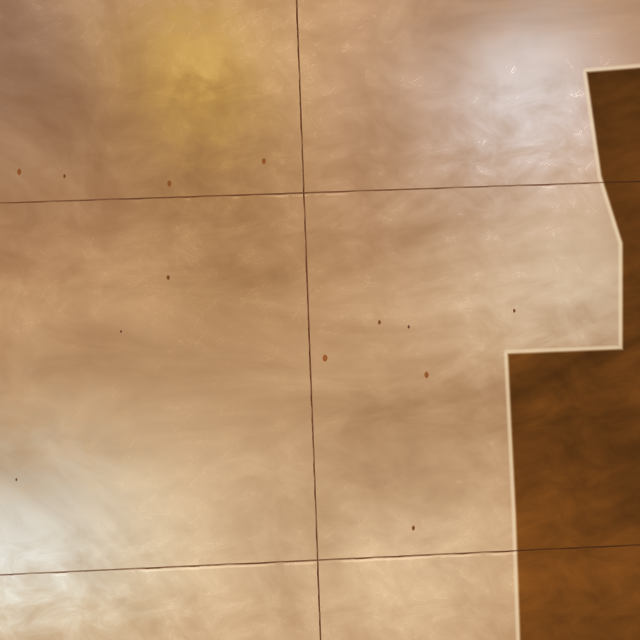
A Shadertoy shader for this texture:

```glsl
// Worn tan floor tiles with thin joints, soft light pools and a hard-edged brown shadow.
#define TILE_WIDTH 0.58
#define JOINT_WIDTH 0.0012
#define JOINT_COLOR vec3(0.36, 0.21, 0.13)
#define CLAY_COLOR vec3(0.73, 0.555, 0.39)
#define SHADOW_COLOR vec3(0.425, 0.25, 0.095)
#define RIM_COLOR vec3(0.93, 0.84, 0.70)
#define MOTTLE 0.20
#define GRAIN 0.045
#define SPECK_CELLS 13.0
#define SPECK_CHANCE 0.10

vec2 hash2(vec2 p) {
    vec3 q = fract(p.xyx * vec3(0.1031, 0.1030, 0.0973));
    q += dot(q, q.yzx + 33.33);
    return fract((q.xx + q.yz) * q.zy);
}

// Layered, rotated and warped sines, about -1 to 1
float layeredSines(vec2 p) {
    float sum = 0.0, amplitude = 0.5;
    for (int i = 0; i < 7; i++) {
        p = mat2(0.8, 0.6, -0.6, 0.8) * p * 1.75 + 0.7 * sin(p.yx * 1.3) + 2.7;
        sum += amplitude * sin(p.x) * sin(p.y);
        amplitude *= 0.64;
    }
    return sum;
}

// Cellular noise: nearest and second nearest distance
vec2 cellular(vec2 p) {
    vec2 cell = floor(p), nearest = vec2(9.0);
    for (int y = -1; y <= 1; y++)
        for (int x = -1; x <= 1; x++) {
            vec2 c = cell + vec2(x, y);
            float d = length(c + hash2(c) - p);
            nearest = d < nearest.x ? vec2(d, nearest.x) : vec2(nearest.x, min(nearest.y, d));
        }
    return nearest;
}

float glow(vec2 p, vec2 center, vec2 radius) {
    vec2 d = (p - center) / radius;
    return exp(-dot(d, d));
}

// Signed distance to the stepped shadow, negative inside
float shadowDistance(vec2 p) {
    vec2 corner[9] = vec2[9](vec2(1.2, 0.91), vec2(0.917, 0.887), vec2(0.940, 0.725),
        vec2(0.973, 0.620), vec2(0.973, 0.454), vec2(0.794, 0.447),
        vec2(0.806, 0.20), vec2(0.820, -0.2), vec2(1.2, -0.2));
    float nearest = 9.0, side = 1.0;
    for (int i = 0; i < 9; i++) {
        vec2 a = corner[i], b = corner[(i + 1) % 9];
        vec2 edge = b - a, w = p - a;
        nearest = min(nearest, length(w - edge * clamp(dot(w, edge) / dot(edge, edge), 0.0, 1.0)));
        if ((a.y > p.y) != (b.y > p.y) && w.x < edge.x * w.y / edge.y) side = -side;
    }
    return side * nearest;
}

// Base clay with dim zones and pools of reflected light
vec3 litClay(vec2 p) {
    vec3 c = CLAY_COLOR;
    c = mix(c, vec3(0.61, 0.44, 0.28), 0.75 * glow(p, vec2(0.36, 0.57), vec2(0.20, 0.22)));
    c = mix(c, vec3(0.58, 0.44, 0.35), 0.85 * glow(p, vec2(0.0, 0.95), vec2(0.24, 0.24)));
    c = mix(c, vec3(0.73, 0.56, 0.28), 0.85 * glow(p, vec2(0.31, 0.88), vec2(0.13, 0.14)));
    c = mix(c, vec3(0.86, 0.70, 0.40), 0.50 * glow(p, vec2(0.32, 0.91), vec2(0.05, 0.04)));
    c = mix(c, vec3(0.83, 0.73, 0.69), 0.90 * glow(p, vec2(0.82, 0.84), vec2(0.22, 0.21)));
    c = mix(c, vec3(0.91, 0.89, 0.89), 0.70 * glow(p, vec2(0.81, 0.87), vec2(0.11, 0.13)));
    c = mix(c, vec3(0.84, 0.75, 0.64), 0.85 * glow(p, vec2(0.92, 0.54), vec2(0.23, 0.17)));
    c = mix(c, vec3(0.80, 0.67, 0.52), 0.80 * glow(p, vec2(0.68, 0.14), vec2(0.25, 0.30)));
    c = mix(c, vec3(0.83, 0.74, 0.60), 0.90 * glow(p, vec2(0.08, 0.14), vec2(0.36, 0.26)));
    return mix(c, vec3(0.92, 0.92, 0.89), 0.90 * glow(p, vec2(0.0, 0.16), vec2(0.18, 0.13)));
}

void mainImage(out vec4 fragColor, in vec2 fragCoord) {
    vec2 uv = fragCoord / iResolution.xy;
    float pixel = 1.0 / min(iResolution.x, iResolution.y);
    float clouds = layeredSines(uv * vec2(3.0, 4.6));
    float grain = layeredSines(uv * vec2(32.0, 48.0) + 5.0);
    vec3 color = litClay(uv + 0.035 * vec2(clouds, grain));
    color *= 1.0 + (MOTTLE * clouds + GRAIN * grain) * vec3(0.75, 1.0, 1.25);

    // Pale broken scuffs, strongest in the cool glare
    vec2 cells = cellular(uv * 24.0 + 0.8 * grain);
    float scuff = (1.0 - smoothstep(0.0, 0.07, cells.y - cells.x)) * smoothstep(0.1, 0.5, clouds + grain);
    color += 0.10 * scuff * (0.25 + glow(uv, vec2(0.8, 0.86), vec2(0.2)));

    // Small rust and dark specks
    vec2 cell = floor(uv * SPECK_CELLS), seed = hash2(cell + 17.0);
    vec2 offset = fract(uv * SPECK_CELLS) - 0.25 - 0.5 * hash2(cell + 41.0);
    float speck = length(offset * vec2(1.3, 0.85)) / SPECK_CELLS - mix(0.0015, 0.0045, seed.y) - 0.001 * grain;
    float speckMask = step(seed.x, SPECK_CHANCE) * (1.0 - smoothstep(-pixel, pixel, speck));
    color = mix(color, mix(vec3(0.27, 0.12, 0.08), vec3(0.60, 0.32, 0.12), seed.y), 0.8 * speckMask);

    // Shadow with a pale worn rim
    float edge = shadowDistance(uv);
    float shade = 1.0 - smoothstep(-0.0015 - pixel, 0.0015 + pixel, edge);
    color = mix(color, RIM_COLOR, 0.65 * (1.0 - smoothstep(0.001, 0.006, abs(edge - 0.003))));
    vec3 dark = SHADOW_COLOR * (1.0 + 0.3 * clouds + 0.10 * grain);
    dark *= mix(1.08, 0.84, smoothstep(0.4, 0.9, uv.y)) - 0.15 * glow(uv, vec2(1.0, 0.3), vec2(0.12));
    color = mix(color, dark, shade);

    // Slightly skewed tile grid; its joints vary in strength
    float tileHeight = 0.581 - 0.013 * uv.x;
    vec2 tile = vec2((uv.x - 0.501 + 0.0375 * uv.y) / TILE_WIDTH, (uv.y - 0.1016 - 0.047 * uv.x) / tileHeight);
    vec2 joint = (fract(tile + 0.5) - 0.5) * vec2(TILE_WIDTH, tileHeight) + 0.0006 * grain;
    vec2 line = 1.0 - smoothstep(JOINT_WIDTH - 0.7 * pixel, JOINT_WIDTH + 0.7 * pixel, abs(joint));
    float lip = 1.0 - smoothstep(0.0, 0.003, abs(joint.y + 0.004));
    color += 0.09 * lip * (1.0 - shade) * smoothstep(-0.1, 0.4, clouds + 0.5 * grain);
    float strength = clamp(0.72 + 0.35 * grain, 0.4, 0.95);
    color = mix(color, JOINT_COLOR * mix(1.0, 0.65, shade), strength * max(line.x, 0.85 * line.y));

    fragColor = vec4(clamp(color, 0.0, 1.0), 1.0);
}
```
